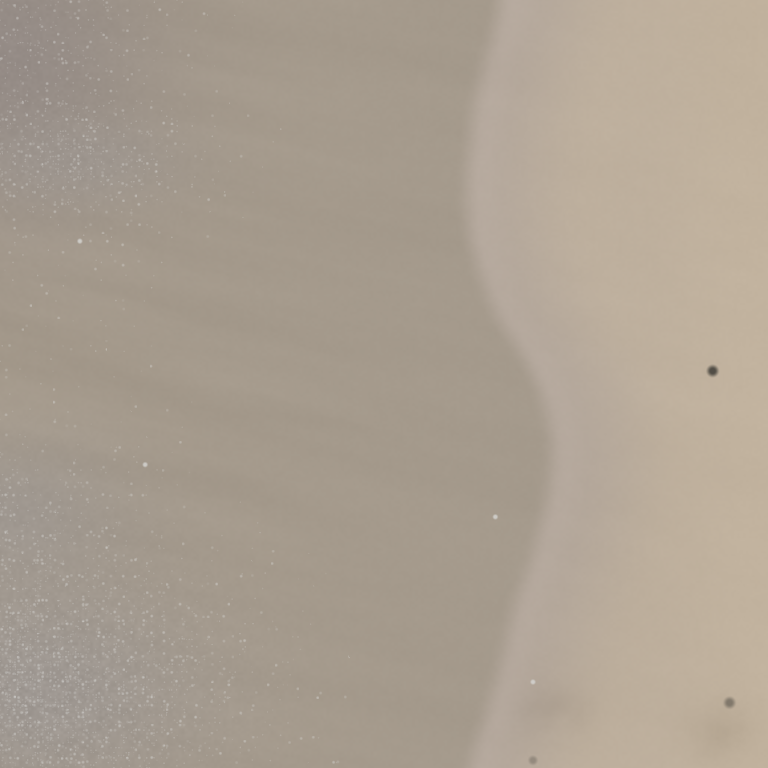
This texture is drawn by a Shadertoy shader. Its source:

```glsl
// Wet and dry sand seen from above, with a soft tide line and glinting foam on the left.

const vec3 WET_SAND = vec3(0.645, 0.603, 0.548);
const vec3 DRY_SAND = vec3(0.742, 0.686, 0.615);
const vec3 TIDE_RIM = vec3(0.698, 0.650, 0.605);
const vec3 SHADE    = vec3(0.570, 0.535, 0.520);
const vec3 FOAM     = vec3(0.615, 0.592, 0.575);
const vec3 GLINT    = vec3(0.840, 0.840, 0.830);
const vec3 PEBBLE   = vec3(0.270, 0.260, 0.235);

const float EDGE_SOFTNESS = 0.017;
const float RIM_WIDTH     = 0.050;
const float GRAIN         = 0.014;
const float RIPPLE        = 0.022;
const float GLINT_CELLS   = 190.0;

// Horizontal position of the tide line at eleven equal heights, bottom to top
const float TIDE[11] = float[11](0.612, 0.642, 0.668, 0.700, 0.717, 0.698,
                                 0.642, 0.610, 0.609, 0.626, 0.651);

float hash(vec2 p) {
    return fract(sin(dot(p, vec2(127.1, 311.7))) * 43758.5453);
}

float noise(vec2 p) {
    vec2 i = floor(p), f = fract(p);
    f = f * f * (3.0 - 2.0 * f);
    return mix(mix(hash(i), hash(i + vec2(1, 0)), f.x),
               mix(hash(i + vec2(0, 1)), hash(i + vec2(1, 1)), f.x), f.y);
}

float fbm(vec2 p) {
    float sum = 0.0, gain = 0.5;
    for (int k = 0; k < 4; k++) {
        sum += gain * noise(p);
        p = p * 2.03 + 17.3;
        gain *= 0.5;
    }
    return sum / 0.9375;
}

// Soft elliptical patch, 1 at its centre
float patchAt(vec2 p, vec2 centre, vec2 size) {
    vec2 d = (p - centre) / size;
    return exp(-dot(d, d));
}

float spot(vec2 p, vec2 centre, float radius) {
    return 1.0 - smoothstep(0.35 * radius, 1.3 * radius, length(p - centre));
}

// Catmull-Rom curve through the tide heights
float tideLine(float y) {
    float s = clamp(y, 0.0, 1.0) * 10.0;
    int i = min(int(s), 9);
    float t = s - float(i);
    float a = TIDE[max(i - 1, 0)], b = TIDE[i], c = TIDE[i + 1], d = TIDE[min(i + 2, 10)];
    return b + 0.5 * t * (c - a + t * (2.0 * a - 5.0 * b + 4.0 * c - d
             + t * (3.0 * (b - c) + d - a)));
}

// Randomly placed bright grains, one chance per cell
float glints(vec2 p, float cells, float density) {
    vec2 id = floor(p * cells), f = fract(p * cells);
    vec2 centre = 0.3 + 0.4 * vec2(hash(id + 3.1), hash(id + 8.7));
    float lit = step(1.0 - density, hash(id));
    float dot_ = 1.0 - smoothstep(0.08, 0.55, length(f - centre));
    return lit * dot_ * (0.25 + 0.75 * hash(id + 21.4));
}

void mainImage(out vec4 fragColor, in vec2 fragCoord) {
    vec2 p = fragCoord / iResolution.xy;
    float shore = p.x - tideLine(p.y) - 0.006 * (fbm(p * 14.0) - 0.5);

    // Left zones: shadowed corner, lit streak and foam
    float corner = patchAt(p, vec2(0.0, 0.93), vec2(0.20, 0.20));
    float streak = patchAt(p, vec2(0.10, 0.79), vec2(0.13, 0.055));
    float middle = patchAt(p, vec2(0.0, 0.34), vec2(0.16, 0.09));
    float foam = patchAt(p, vec2(0.04, 0.10), vec2(0.22, 0.15));

    // Wet sand with slanted ripples
    float slant = p.y + 0.22 * p.x;
    float ripple = fbm(vec2(p.x * 3.0, slant * 26.0)) - 0.5;
    float leftSide = 1.0 - smoothstep(0.1, 0.65, p.x);
    vec3 wet = WET_SAND + RIPPLE * ripple * (0.6 + 1.4 * leftSide);
    wet = mix(wet, SHADE, 0.85 * corner);
    wet = mix(wet, FOAM, clamp(0.85 * foam + 0.5 * streak + 0.6 * middle, 0.0, 1.0));

    // Dry sand, warmer toward the right, with faint damp smudges
    vec3 dry = mix(TIDE_RIM, DRY_SAND, smoothstep(0.0, RIM_WIDTH * 3.5, shore));
    dry += 0.016 * smoothstep(0.8, 1.0, p.x) * vec3(1.0, 0.8, 0.3);
    dry += 0.02 * (fbm(vec2(p.x * 5.0, slant * 15.0)) - 0.5);
    float smudge = patchAt(p, vec2(0.72, 0.07), vec2(0.045, 0.035))
                 + patchAt(p, vec2(0.94, 0.05), vec2(0.045, 0.045));
    dry -= 0.055 * smudge * fbm(p * 22.0);

    // Tide line
    vec3 col = mix(wet, dry, smoothstep(-EDGE_SOFTNESS, EDGE_SOFTNESS, shore));
    float rim = exp(-pow((shore - 0.022) / (0.4 * RIM_WIDTH), 2.0));
    col += 0.012 * rim * vec3(1.0, 0.95, 1.0);

    // Fine grain, rougher in the foam
    float rough = 0.7 + 3.5 * foam + 1.2 * corner + 1.2 * streak + middle;
    col += GRAIN * rough * (0.6 * noise(p * 260.0) + 0.4 * noise(p * 110.0) - 0.5);

    // Glints
    float density = 0.30 * foam + 0.11 * corner + 0.14 * streak + 0.07 * middle
                  + 0.015 * (1.0 - smoothstep(0.05, 0.35, p.x));
    float shine = glints(p, GLINT_CELLS, density)
                + 0.6 * glints(p + 0.37, GLINT_CELLS * 1.6, density);
    col = mix(col, GLINT, clamp(0.5 * shine, 0.0, 1.0));

    // Lone shell grains and pebbles
    float shell = spot(p, vec2(0.189, 0.395), 0.0035) + spot(p, vec2(0.645, 0.327), 0.0035)
                + spot(p, vec2(0.694, 0.112), 0.0035) + spot(p, vec2(0.104, 0.686), 0.0035);
    col = mix(col, GLINT, 0.8 * min(shell, 1.0));
    float stone = 0.9 * spot(p, vec2(0.928, 0.517), 0.0075)
                + 0.5 * spot(p, vec2(0.950, 0.085), 0.0075)
                + 0.3 * spot(p, vec2(0.694, 0.010), 0.006);
    col = mix(col, PEBBLE, stone);

    fragColor = vec4(clamp(col, 0.0, 1.0), 1.0);
}
```
